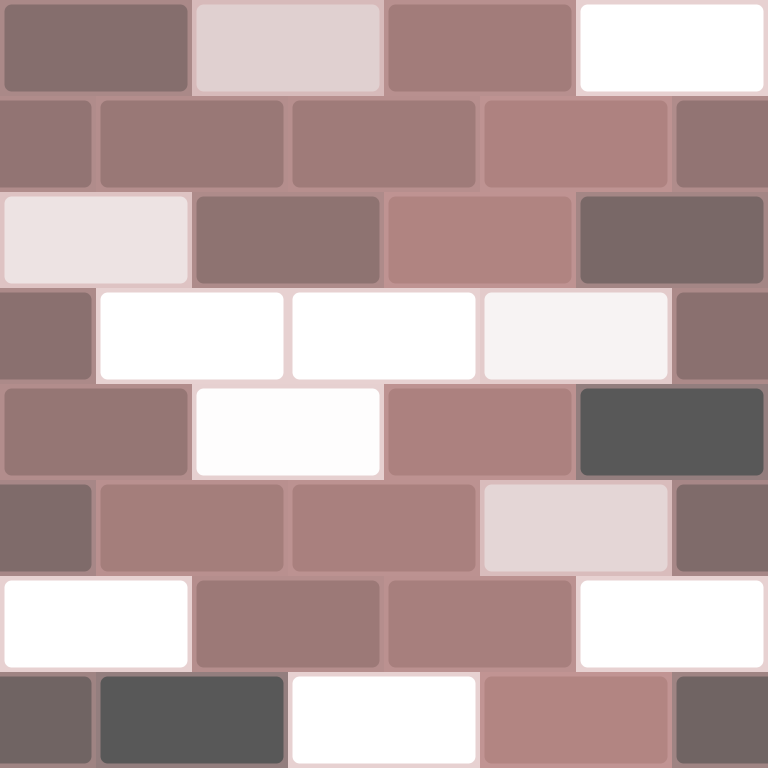
A Shadertoy shader for this pattern:

```glsl
// Running-bond wall of flat rounded bricks, four across and eight down, each in a mortar
// frame tinted by its own brick. An integer shuffle deals every brick a unique tone rank,
// and the wall is supersampled so that brick corners and frame seams are smooth.

// Shuffles 0..31 without repeats, so the share of each tone is fixed.
int shuffleRank(int i) {
    i = (i * 13) & 31;
    i ^= i >> 2;
    return (i * 11) & 31;
}

// Charcoal to rose for low ranks, blush to white for high ranks.
vec3 brickTone(float rank) {
    float warmth = pow(clamp((rank - 1.0) / 19.0, 0.0, 1.0), 0.45);
    vec3 stone = mix(vec3(0.345), vec3(0.70, 0.52, 0.51), warmth);
    vec3 pale = mix(vec3(0.88, 0.815, 0.815), vec3(1.0), smoothstep(21.0, 25.5, rank));
    return rank < 20.5 ? stone : pale;
}

float roundedBox(vec2 p, vec2 halfSize, float radius) {
    vec2 q = abs(p) - halfSize + radius;
    return length(max(q, 0.0)) + min(max(q.x, q.y), 0.0) - radius;
}

vec3 wall(vec2 uv) {
    // Alternate courses slide by half a brick.
    vec2 p = uv * vec2(4.0, 8.0);
    float course = floor(p.y);
    p.x -= 0.5 * (1.0 - mod(course, 2.0));

    int column = int(mod(floor(p.x), 4.0));
    int row = int(mod(course, 8.0));
    vec3 brick = brickTone(float(shuffleRank(row * 4 + column)));
    vec3 mortar = mix(brick, vec3(0.81, 0.64, 0.64), 0.5);

    // Local units: one course is one unit high, one brick two units wide.
    vec2 local = (fract(p) - 0.5) * vec2(2.0, 1.0);
    float d = roundedBox(local, vec2(1.0, 0.5) - 0.047, 0.075);
    return d < 0.0 ? brick : mortar;
}

void mainImage(out vec4 fragColor, in vec2 fragCoord) {
    // Average a 4 by 4 grid of samples inside the pixel.
    vec3 sum = vec3(0.0);
    for (int i = 0; i < 16; i++) {
        vec2 offset = (vec2(i % 4, i / 4) + 0.5) / 4.0 - 0.5;
        sum += wall((fragCoord + offset) / iResolution.y);
    }
    fragColor = vec4(sum / 16.0, 1.0);
}
```
